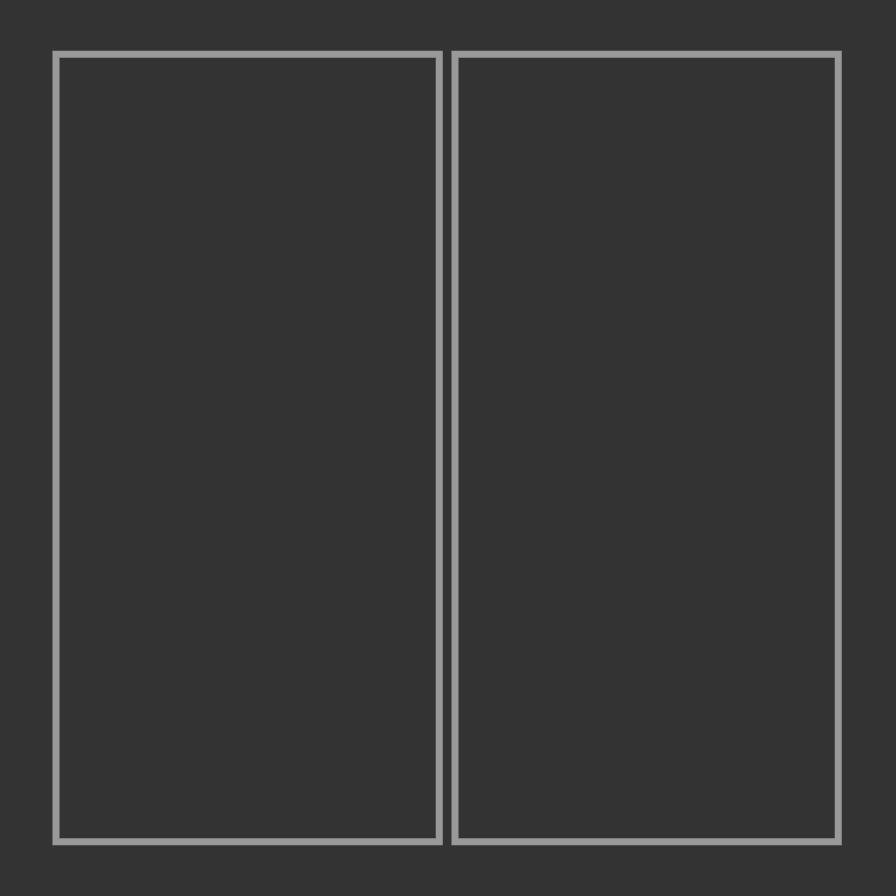
Reproduce this background procedurally as a WebGL 2 fragment shader.

```glsl
#version 300 es
precision highp float;
// Two tall, light grey rectangular frames side by side on dark grey.

uniform vec2 u_resolution;
out vec4 outColor;

// Signed distance to a sharp-cornered box, measured square to its sides
float boxDistance(vec2 p, vec2 halfSize) {
    vec2 d = abs(p) - halfSize;
    return max(d.x, d.y);
}

void main() {
    float scale = min(u_resolution.x, u_resolution.y);
    vec2 p = (gl_FragCoord.xy - 0.5 * u_resolution) / scale * 512.0;
    float pixel = 512.0 / scale;

    // Mirror one frame about the gap, in units of 1/512 of the canvas
    p.x = abs(p.x + 0.5) - 114.0;

    // Band of width 4 lying just inside the box outline
    float band = abs(boxDistance(p, vec2(111.5, 227.0)) + 2.0) - 2.0;
    float frame = clamp(0.5 - band / pixel, 0.0, 1.0);

    vec3 darkGrey = vec3(0.2);
    vec3 lightGrey = vec3(0.6);
    outColor = vec4(mix(darkGrey, lightGrey, frame), 1.0);
}
```
